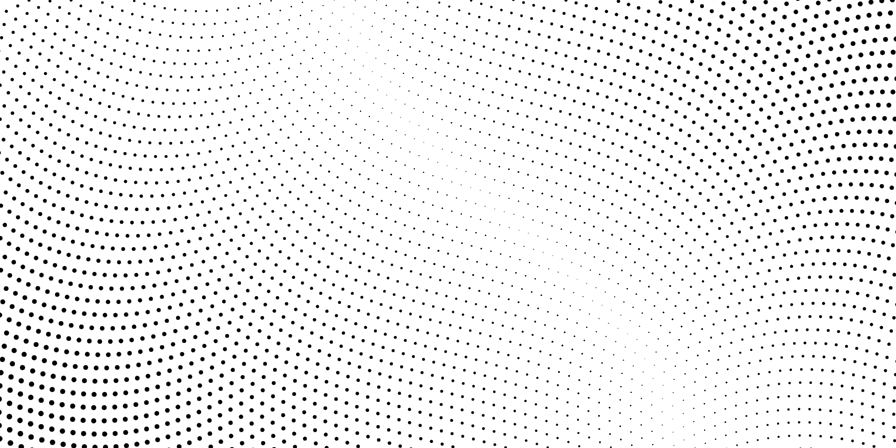
Write a Shadertoy shader that draws this background.

```glsl
// Halftone field of black dots on white, bent into waves and fading along a pale S-shaped valley.

const vec2 SPACING = vec2(0.0235, 0.0295);
const vec3 PAPER = vec3(1.0);
const vec3 INK = vec3(0.0);

// Screen position to lattice position: columns lean, then rows follow a wave.
vec2 unbend(vec2 p) {
    float column = p.x - 0.12 * sin(3.0 * (p.y - 0.6));
    float wave = -0.5 * cos(2.0 * (column - 0.34));
    return vec2(column, p.y - wave);
}

// Local derivative of the bend, by central differences.
mat2 bendJacobian(vec2 p) {
    vec2 e = vec2(0.002, 0.0);
    return mat2(unbend(p + e.xy) - unbend(p - e.xy),
                unbend(p + e.yx) - unbend(p - e.yx)) / (2.0 * e.x);
}

// Dot radius grows with the distance from the valley, quickly at first.
float dotRadius(vec2 p) {
    float valley = 1.15 - 0.42 * tanh(2.8 * (p.y - 0.5));
    float side = p.x - valley;
    float growth = side > 0.0 ? 0.0044 : 0.0043 - 0.0010 * p.y;
    return 0.0006 + growth * pow(abs(side), 0.65);
}

// Smooth disc; dots thinner than a pixel fade instead of shrinking.
float discCoverage(float dist, float radius, float pixel) {
    float drawn = max(radius, 0.6 * pixel);
    float fade = radius / drawn;
    return fade * fade * clamp(0.5 + (drawn - dist) / (1.2 * pixel), 0.0, 1.0);
}

void mainImage(out vec4 fragColor, in vec2 fragCoord) {
    float pixel = 1.0 / iResolution.y;
    vec2 p = fragCoord * pixel;

    // Offset to the nearest lattice point, carried back to the screen so dots stay round
    vec2 cell = unbend(p) / SPACING;
    vec2 latticeOffset = (cell - round(cell)) * SPACING;
    vec2 offset = inverse(bendJacobian(p)) * latticeOffset;

    float ink = discCoverage(length(offset), dotRadius(p - offset), pixel);
    fragColor = vec4(mix(PAPER, INK, ink), 1.0);
}
```
